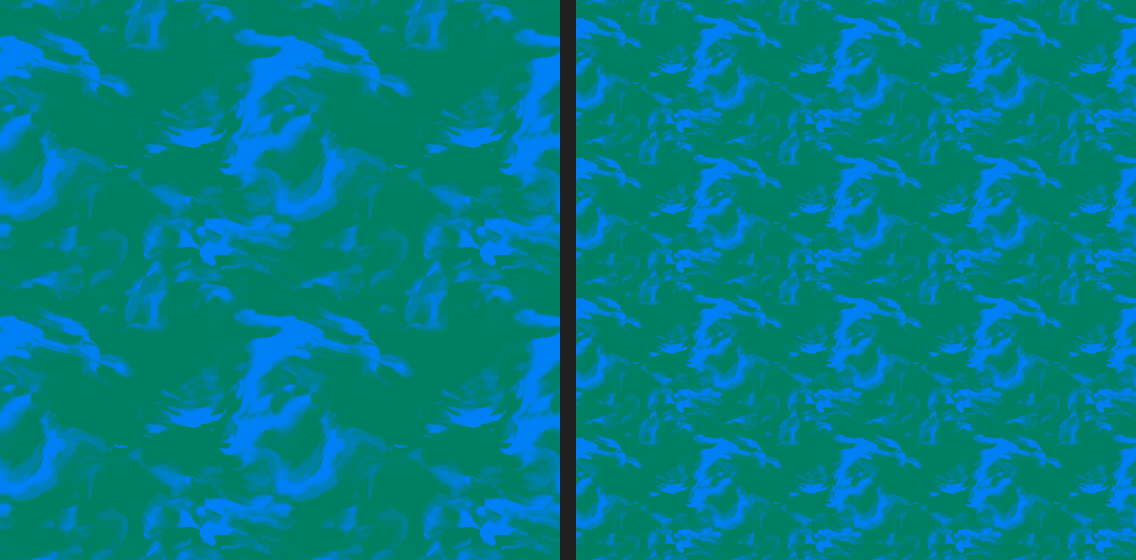
Left, the tile; right, the same tile 2 across and 2 down.
This texture is drawn by a Shadertoy shader. Its source:

```glsl
#define REPEATS 2.0
#define PATCH_CELLS vec2(4.0, 7.0)
#define LEVEL 0.588
#define CRISP_EDGE 0.012
#define SOFT_EDGE 0.14
#define SLANT 0.06
#define WARP vec2(0.10, 0.06)
#define SMEAR vec2(0.035, 0.022)
#define HAZE 0.42
#define GREEN vec3(0.0, 0.50, 0.39)
#define BLUE vec3(0.0, 0.50, 0.96)
#define TAU 6.28318

// Integer hash: three values from 0 to 1 per cell and seed
vec3 hash3(vec3 cell) {
    uvec3 v = uvec3(cell) * 1664525u + 1013904223u;
    for (int i = 0; i < 2; i++) {
        v.x += v.y * v.z;
        v.y += v.z * v.x;
        v.z += v.x * v.y;
        v ^= v >> 16u;
    }
    return vec3(v & 0xffffu) / 65535.0;
}

// Smooth cellular noise that wraps after one unit of p
float cellNoise(vec2 p, vec2 cells, float seed) {
    vec2 x = p * cells, base = floor(x);
    float sum = 0.0, total = 0.0;
    for (int j = -1; j <= 1; j++)
    for (int i = -1; i <= 1; i++) {
        vec2 cell = base + vec2(i, j);
        vec2 id = mod(cell, cells);
        vec3 h = hash3(vec3(id, seed));
        vec2 d = cell + 0.15 + 0.7 * h.xy - x;

        // Opposite halves take inverse values, which keeps the mean at 0.5
        float halfWidth = cells.x * 0.5;
        float value = hash3(vec3(mod(id.x, halfWidth), id.y, seed + 50.0)).z;
        if (id.x >= halfWidth) value = 1.0 - value;

        float weight = exp(-6.5 * dot(d, d));
        sum += weight * value;
        total += weight;
    }
    return sum / total;
}

vec2 cellNoise2(vec2 p, vec2 cells, float seed) {
    return vec2(cellNoise(p, cells, seed), cellNoise(p, cells, seed + 1.0)) - 0.5;
}

// Layers of cellular noise, each twice as fine and a little weaker
float layeredNoise(vec2 p, vec2 cells) {
    float sum = 0.0, total = 0.0, gain = 0.5;
    for (int i = 0; i < 4; i++) {
        sum += gain * cellNoise(p, cells, float(i) + 11.0);
        total += gain;
        cells *= 2.0;
        gain *= 0.6;
    }
    return sum / total;
}

void mainImage(out vec4 fragColor, in vec2 fragCoord) {
    vec2 p = fragCoord / iResolution.xy * REPEATS;

    // Slant the patches, then bend and smear their outlines
    vec2 q = p;
    q.y += SLANT * sin(TAU * (p.x + p.y));
    q += WARP * cellNoise2(p, vec2(6.0), 21.0);
    q += SMEAR * cellNoise2(q, vec2(18.0, 22.0), 31.0);

    // Edges range from crisp to hazy
    float softness = cellNoise(p, vec2(6.0, 7.0), 41.0);
    float edge = mix(CRISP_EDGE, SOFT_EDGE, softness);
    float field = layeredNoise(q, PATCH_CELLS);
    float paint = smoothstep(LEVEL - edge, LEVEL + edge, field);

    // Small hazy blots, mostly around the patches
    float blots = smoothstep(0.58, 0.85, cellNoise(q, vec2(14.0, 18.0), 35.0));
    blots *= HAZE * smoothstep(0.40, 0.54, field);
    paint = 1.0 - (1.0 - paint) * (1.0 - blots);

    // Faint dark veins in the ground
    float vein = 1.0 - smoothstep(0.0, 0.02, abs(cellNoise(q, vec2(4.0), 45.0) - 0.5));
    vec3 ground = GREEN - vec3(0.0, 0.0, 0.025 * vein * softness);

    fragColor = vec4(mix(ground, BLUE, paint), 1.0);
}
```
